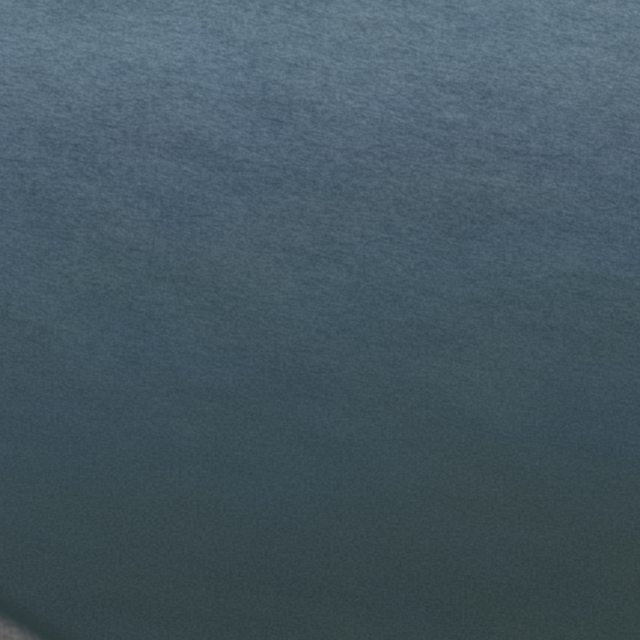
Write a three.js fragment shader that draws this texture.

```glsl
// Calm lake water seen at a slant: a slate-blue to dark green vertical gradient,
// broken by tilted gradient-noise ripples that fade towards the viewer,
// broad soft patches, fine grain and a blurred bit of shore in the lower left.

#define RIPPLE_TILT 0.20
#define RIPPLE_STRENGTH 0.110
#define SWELL_STRENGTH 0.014
#define PATCH_STRENGTH 0.052
#define GRAIN_STRENGTH 0.050
#define DEEP_GREEN vec3(0.208, 0.268, 0.276)
#define DARK_TEAL vec3(0.230, 0.300, 0.330)
#define MID_SLATE vec3(0.260, 0.340, 0.382)
#define BLUE_SLATE vec3(0.310, 0.383, 0.442)
#define PALE_SKY vec3(0.372, 0.455, 0.514)
#define SHORE_GREY vec3(0.370, 0.370, 0.375)

varying vec2 vUv;

float hash(vec2 p) {
  vec3 q = fract(vec3(p.xyx) * 0.1031);
  q += dot(q, q.yzx + 33.33);
  return fract((q.x + q.y) * q.z);
}

// Slope of a lattice corner dotted with the offset from it
float corner(vec2 cell, vec2 offset) {
  float angle = 6.2832 * hash(cell);
  return dot(vec2(cos(angle), sin(angle)), offset);
}

// Gradient noise, about -0.7 to 0.7
float noise(vec2 p) {
  vec2 i = floor(p);
  vec2 f = p - i;
  vec2 u = f * f * f * (f * (f * 6.0 - 15.0) + 10.0);
  vec2 e = vec2(1.0, 0.0);
  float low = mix(corner(i, f), corner(i + e, f - e), u.x);
  float high = mix(corner(i + e.yx, f - e.yx), corner(i + 1.0, f - 1.0), u.x);
  return mix(low, high, u.y);
}

float fbm(vec2 p) {
  float sum = 0.0;
  float weight = 0.6;
  for (int i = 0; i < 4; i++) {
    sum += weight * noise(p);
    p = p * 2.03 + 17.3;
    weight *= 0.5;
  }
  return sum;
}

// Colour by height, from the near dark water to the far sky reflection
vec3 waterColour(float h) {
  vec3 c = mix(DEEP_GREEN, DARK_TEAL, clamp((h - 0.08) / 0.23, 0.0, 1.0));
  c = mix(c, MID_SLATE, clamp((h - 0.31) / 0.24, 0.0, 1.0));
  c = mix(c, BLUE_SLATE, clamp((h - 0.55) / 0.22, 0.0, 1.0));
  return mix(c, PALE_SKY, clamp((h - 0.77) / 0.17, 0.0, 1.0));
}

// Small wavelets, flat and wide, in three sizes
float ripples(vec2 p) {
  vec2 q = p + vec2(0.0, 0.006 * noise(p * 9.0));
  float wide = noise(q * vec2(22.0, 75.0));
  float medium = noise(q * vec2(52.0, 140.0) + 31.0);
  float fine = noise(q * vec2(105.0, 220.0) + 57.0);
  return 0.25 * wide + 0.42 * medium + 0.48 * fine;
}

// Longer wave trains gathered on the right
float swell(vec2 p) {
  float phase = 190.0 * p.y + 5.0 * noise(p * vec2(5.0, 9.0)) + 3.0 * noise(p * 17.0);
  float gather = smoothstep(-0.25, 0.35, noise(p * vec2(4.0, 7.0) + 8.0));
  return sin(phase) * gather;
}

void main() {
  vec2 p = vUv;
  vec2 tilted = vec2(p.x, p.y + RIPPLE_TILT * p.x);
  float far = smoothstep(0.15, 0.95, p.y);

  // Base gradient, its bands bent by broad streaks
  float streaks = fbm(tilted * vec2(3.0, 8.0) + 4.0);
  float bend = 0.09 * streaks - 0.035 * (p.x - 0.5) * (1.0 - p.y);
  vec3 colour = waterColour(p.y + bend);

  // Soft patches of light and of blue or green tint
  float patches = fbm(tilted * vec2(6.0, 19.0) + 23.0);
  colour += PATCH_STRENGTH * patches * (0.25 + 0.75 * far);
  float tint = fbm(tilted * vec2(3.5, 7.0) + 61.0) + 0.25 * (0.5 - p.x);
  colour += vec3(-0.008, -0.001, 0.022) * tint;

  // Ripples and wave trains, stronger in the distance
  colour += RIPPLE_STRENGTH * ripples(tilted) * (0.14 + 0.86 * far);
  float trains = smoothstep(0.30, 0.95, p.x + 0.25 * (p.y - 0.5));
  colour += SWELL_STRENGTH * swell(tilted) * far * (0.2 + 0.8 * trains);

  // Fine grain
  float grain = noise(p * vec2(215.0, 245.0)) + 0.4 * noise(p * 140.0 + 9.0);
  colour += GRAIN_STRENGTH * grain * (0.65 + 0.35 * far);

  // Blurred shore with a dark rim
  float shore = p.y + 0.62 * p.x - 0.044 + 0.006 * noise(p * 40.0);
  float rim = 1.0 - smoothstep(0.0, 0.055, shore);
  colour = mix(colour, DEEP_GREEN * 0.82, 0.75 * rim);
  vec3 stones = SHORE_GREY + 0.09 * noise(p * 110.0);
  colour = mix(stones, colour, smoothstep(-0.026, 0.010, shore));

  gl_FragColor = vec4(colour, 1.0);
}
```
